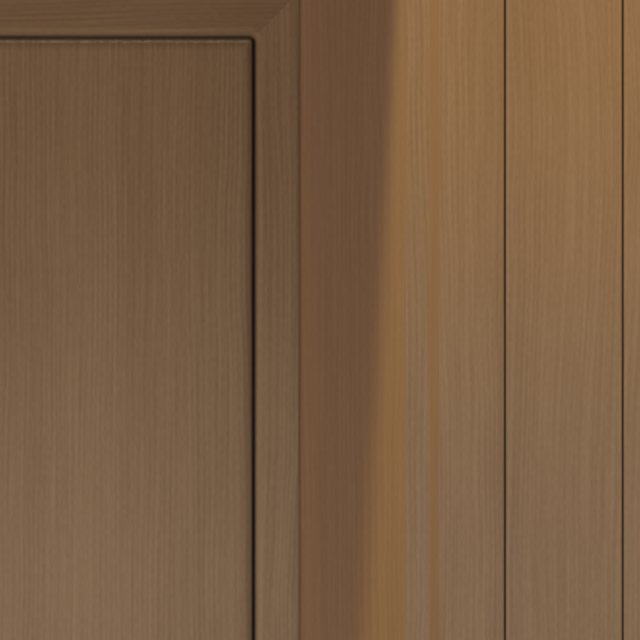
This texture is drawn by a Shadertoy shader. Its source:

```glsl
// Brown wooden cabinet door beside lit vertical boards, with a slanted soft shadow.

float hash(vec2 p) {
    vec3 q = fract(vec3(p.xyx) * 0.1031);
    q += dot(q, q.yzx + 33.33);
    return fract((q.x + q.y) * q.z);
}

float noise(vec2 p) {
    vec2 cell = floor(p), f = fract(p);
    f = f * f * (3.0 - 2.0 * f);
    return mix(mix(hash(cell), hash(cell + vec2(1, 0)), f.x),
               mix(hash(cell + vec2(0, 1)), hash(cell + vec2(1, 1)), f.x), f.y);
}

// Signed wood grain running along p.y, different for every seed.
float woodGrain(vec2 p, float seed) {
    p += vec2(seed * 3.7, seed * 1.9);
    float bend = 0.035 * noise(p * vec2(4.0, 1.6)) + 0.004 * noise(p * vec2(14.0, 9.0));
    float x = p.x + bend;
    float rings = sin(6.2832 * (x * 115.0 + 1.6 * noise(vec2(x * 28.0, p.y * 2.0))));
    rings *= 0.25 + 0.75 * noise(vec2(x * 22.0, p.y * 3.0));
    float fibres = noise(vec2(x * 240.0, p.y * 7.0)) - 0.5;
    float bands = noise(vec2(x * 18.0, p.y * 1.2)) - 0.5;
    float pores = noise(p * vec2(330.0, 130.0)) - 0.5;
    return 0.011 * rings + 0.026 * fibres + 0.018 * bands + 0.016 * pores;
}

// Soft line of the given half width around d = 0.
float softLine(float d, float width) {
    return exp(-d * d / (width * width));
}

float edge(float at, float x) {
    float aa = 0.8 / iResolution.y + 0.0006;
    return smoothstep(at - aa, at + aa, x);
}

// Door with a recessed panel; its groove is a rounded corner.
vec3 cabinetDoor(vec2 uv) {
    vec2 q = uv - vec2(0.396, 0.941);
    vec2 corner = q + 0.008;
    float d = length(max(corner, 0.0)) + min(max(corner.x, corner.y), 0.0) - 0.008;
    float onSide = smoothstep(-0.008, 0.008, q.x - q.y);

    vec3 col = mix(vec3(0.505, 0.402, 0.308), vec3(0.425, 0.320, 0.228), smoothstep(0.0, 1.0, uv.y));
    col *= 1.0 - 0.07 * smoothstep(0.15, 0.46, uv.x);

    float rail = edge(0.0, d) * edge(0.0, q.y - q.x);
    float stile = edge(0.0, d) * (1.0 - rail);
    float grain = woodGrain(uv, 1.0);
    grain = mix(grain, woodGrain(uv, 4.0), stile);
    grain = mix(grain, 0.8 * woodGrain(uv.yx, 7.0), rail);
    col += grain * vec3(1.0, 0.94, 0.84);
    col *= 1.0 - 0.05 * rail;

    // Groove, its shaded inner side and the lit lips
    col *= 1.0 - 0.20 * softLine(d + 0.004, 0.010);
    col *= 1.0 - mix(0.42, 0.72, onSide) * softLine(d, 0.0032);
    col += vec3(0.045, 0.036, 0.028) * softLine(d - 0.010, 0.005);
    float worn = 0.4 + 0.6 * noise(uv * vec2(170.0, 300.0));
    col += 0.11 * worn * (1.0 - onSide) * softLine(d + 0.006, 0.0024);
    return col;
}

// Side board crossed by the shadow, whose edge softens downwards.
vec3 sideBoard(vec2 uv) {
    vec3 shade = mix(vec3(0.440, 0.325, 0.235), vec3(0.410, 0.297, 0.212), uv.y);
    shade *= 1.0 + 0.05 * (1.0 - smoothstep(0.468, 0.51, uv.x));
    vec3 lit = mix(vec3(0.515, 0.385, 0.250), vec3(0.560, 0.415, 0.265), uv.y);
    float shadowX = 0.568 + 0.058 * uv.y - 0.008 * uv.y * uv.y;
    float blur = mix(0.026, 0.013, uv.y);
    vec3 col = mix(shade, lit, smoothstep(-blur, blur, uv.x - shadowX));
    return col + 0.55 * woodGrain(uv, 11.0);
}

// Lit wall of boards, warm at the top and greyer below.
vec3 wallBoards(vec2 uv) {
    float board = edge(0.672, uv.x) + edge(0.686, uv.x) + edge(0.789, uv.x) + edge(0.973, uv.x);
    vec3 col = mix(vec3(0.505, 0.402, 0.305), vec3(0.565, 0.425, 0.282), smoothstep(0.1, 1.0, uv.y));
    col *= 1.0 - 0.03 * softLine(uv.x - 0.790, 0.025);
    col += woodGrain(uv, 15.0 + floor(board + 0.5)) * vec3(1.0, 0.95, 0.85);

    // Smooth amber strip
    float strip = edge(0.672, uv.x) * (1.0 - edge(0.686, uv.x));
    vec3 amber = mix(vec3(0.500, 0.370, 0.245), vec3(0.570, 0.415, 0.258), uv.y);
    col = mix(col, amber + 0.3 * woodGrain(uv, 23.0), 0.85 * strip);

    // Joints between boards
    float joint = softLine(uv.x - 0.789, 0.0019) + softLine(uv.x - 0.973, 0.0019);
    col *= 1.0 - 0.58 * joint;
    float lip = softLine(uv.x - 0.794, 0.003) + softLine(uv.x - 0.978, 0.003);
    return col + 0.018 * lip;
}

void mainImage(out vec4 fragColor, in vec2 fragCoord) {
    vec2 uv = fragCoord / iResolution.xy;
    vec3 col = mix(cabinetDoor(uv), sideBoard(uv), edge(0.468, uv.x));
    col = mix(col, wallBoards(uv), edge(0.634, uv.x));

    // Seam where door and side board meet
    col *= 1.0 - 0.20 * softLine(uv.x - 0.468, 0.0025);
    col *= 1.0 - 0.05 * softLine(uv.x - 0.464, 0.010);
    fragColor = vec4(clamp(col, 0.0, 1.0), 1.0);
}
```
